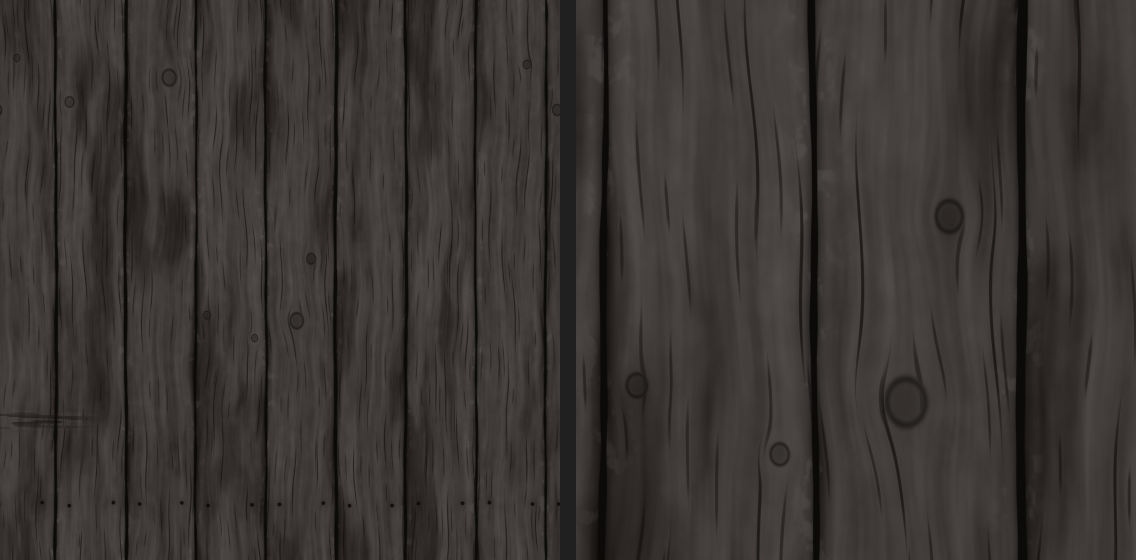
Left: the whole. Right: its middle third, enlarged.
Reproduce this texture procedurally as a Shadertoy shader.

```glsl
// Weathered dark timber wall: eight upright planks split by narrow black gaps.
// Stretched noise makes fibres and stains; scattered cells add splits and knots;
// nail heads, pale chips and faint cross scratches finish the wear.

#define PLANKS 8.0
#define GAP_SHIFT 0.797
#define GAP_HALF_WIDTH 0.0021
#define FIBRE_STRENGTH 0.115
#define STAIN_STRENGTH 0.085
#define KNOT_RADIUS 0.011
#define NAIL_HEIGHT 0.10
#define WOOD vec3(0.262, 0.242, 0.232)
#define CREVICE vec3(0.045, 0.038, 0.034)

const float TAU = 6.2831853;

float hash(vec2 p) {
    vec3 q = fract(p.xyx * vec3(0.1031, 0.1030, 0.0973));
    q += dot(q, q.yzx + 33.33);
    return fract((q.x + q.y) * q.z);
}

// Value noise that repeats vertically after rows cells
float noise(vec2 p, float rows) {
    vec2 i = floor(p), f = fract(p);
    f = f * f * (3.0 - 2.0 * f);
    float y0 = mod(i.y, rows), y1 = mod(i.y + 1.0, rows);
    return mix(mix(hash(vec2(i.x, y0)), hash(vec2(i.x + 1.0, y0)), f.x),
               mix(hash(vec2(i.x, y1)), hash(vec2(i.x + 1.0, y1)), f.x), f.y);
}

// Layered noise over one plank; scale.y is a whole number of rows
float layers(vec2 p, vec2 scale, float seed) {
    float sum = 0.0, weight = 0.5;
    for (int i = 0; i < 4; i++) {
        sum += weight * noise(p * scale + vec2(seed * 61.0, 0.0), scale.y);
        scale *= 2.0;
        weight *= 0.5;
        seed += 11.0;
    }
    return sum / 0.9375;
}

float stroke(float d, float halfWidth, float px) {
    return 1.0 - smoothstep(halfWidth - px, halfWidth + px, abs(d));
}

// One tapered vertical split in some cells of the plank
float splits(vec2 p, vec2 grid, float seed, float px) {
    float column = floor(p.x * grid.x);
    float y = p.y * grid.y + hash(vec2(column, seed));
    vec2 cell = vec2(column + seed * 19.0, mod(floor(y), grid.y));
    float along = abs(fract(y) - 0.5) * 2.0;
    float reach = mix(0.35, 0.95, hash(cell + 7.0));
    float taper = 1.0 - smoothstep(reach * 0.3, reach, along);
    float dx = fract(p.x * grid.x) - mix(0.25, 0.75, hash(cell + 3.0));
    float width = 0.0009 * taper;
    return stroke(dx / (grid.x * PLANKS), width, px) * taper * step(hash(cell), 0.55);
}

void mainImage(out vec4 fragColor, in vec2 fragCoord) {
    vec2 p = fragCoord / iResolution.xy;
    float px = 0.8 / min(iResolution.x, iResolution.y);

    // Plank coordinates with slightly uneven sides
    float sway = 0.010 * sin(TAU * (p.y + 3.0 * p.x)) + 0.005 * sin(TAU * (5.0 * p.y + 2.0 * p.x));
    float across = p.x * PLANKS - GAP_SHIFT + sway;
    float id = mod(floor(across), PLANKS);
    float u = fract(across);
    float edge = min(u, 1.0 - u) / PLANKS;
    float gapId = mod(id + step(0.5, u), PLANKS);

    // Knots bend the fibres around themselves
    float grainX = u + 0.035 * sin(TAU * (2.0 * p.y + hash(vec2(id, 5.0))))
                     + 0.012 * sin(TAU * (7.0 * p.y + u));
    float knots = 0.0;
    for (float k = 0.0; k < 2.0; k++) {
        vec2 key = vec2(id + 3.0, k + 41.0);
        vec2 centre = vec2(mix(0.15, 0.85, hash(key)), hash(key + 9.0));
        vec2 q = vec2((u - centre.x) / PLANKS, fract(p.y - centre.y + 0.5) - 0.5);
        float size = KNOT_RADIUS * mix(0.45, 1.1, hash(key + 17.0));
        float r = length(q * vec2(1.0, 0.85)) / size;
        float present = step(hash(key + 23.0), 0.6);
        grainX -= present * 0.6 * q.x * PLANKS * exp(-0.2 * r * r);
        float ring = exp(-30.0 * (r - 1.0) * (r - 1.0));
        knots += present * (0.55 * ring + 0.25 * (1.0 - smoothstep(0.5, 1.1, r)));
    }
    vec2 grain = vec2(grainX, p.y);

    // Fibres, blotches and plank tone
    float fibre = layers(grain, vec2(13.0, 6.0), id + 1.0);
    float fine = noise(grain * vec2(46.0, 24.0) + id * 83.0, 24.0);
    float blotch = layers(grain, vec2(3.0, 5.0), id + 31.0);
    float rough = layers(vec2(u, p.y), vec2(12.0, 64.0), id + 57.0);
    float tone = FIBRE_STRENGTH * (fibre - 0.5) + 0.022 * (fine - 0.5) + 0.04 * (rough - 0.5);
    tone -= STAIN_STRENGTH * smoothstep(0.48, 0.78, blotch + 0.2 * (rough - 0.5));
    tone += 0.016 * (hash(vec2(id, 71.0)) - 0.5);
    tone -= 0.04 * exp(-edge * 130.0) * smoothstep(0.3, 0.7, blotch);
    vec3 colour = WOOD + tone;

    // Pale chips gather along the sides
    float chips = smoothstep(0.62, 0.74, rough) * exp(-edge * 150.0);
    colour += 0.10 * chips;

    // Splits, knots, nails and cross scratches
    float dark = 0.65 * splits(grain, vec2(6.0, 4.0), id + 2.0, px);
    dark = max(dark, 0.45 * splits(grain, vec2(9.0, 9.0), id + 13.0, px));
    dark = max(dark, knots);
    float side = abs(u - 0.5) - 0.31;
    float nailY = p.y - NAIL_HEIGHT - 0.006 * (hash(vec2(id, step(0.5, u))) - 0.5);
    float nail = length(vec2(side / PLANKS, nailY));
    dark = max(dark, 0.8 * stroke(nail, 0.0032, px) + 0.25 * exp(-nail * 140.0));
    float scratchY = p.y + 0.004 * sin(TAU * 2.0 * p.x);
    float scratch = smoothstep(0.45, 0.65, noise(vec2(p.x * 22.0, scratchY * 220.0), 220.0));
    scratch *= exp(-pow((p.y - 0.25) / 0.014, 2.0)) * (1.0 - smoothstep(0.11, 0.19, p.x));
    dark = max(dark, 0.5 * scratch);
    colour = mix(colour, CREVICE, clamp(dark, 0.0, 0.9));

    // Gaps vary in width and cast a soft shadow
    float gapWidth = GAP_HALF_WIDTH * mix(0.7, 1.25, hash(vec2(gapId, 91.0)));
    gapWidth += 0.0012 * (noise(vec2(gapId * 7.0, p.y * 40.0), 40.0) - 0.5);
    colour *= 1.0 - 0.4 * exp(-max(edge - gapWidth, 0.0) * 420.0);
    colour = mix(colour, CREVICE, stroke(edge, gapWidth, px));

    fragColor = vec4(clamp(colour, 0.0, 1.0), 1.0);
}
```
